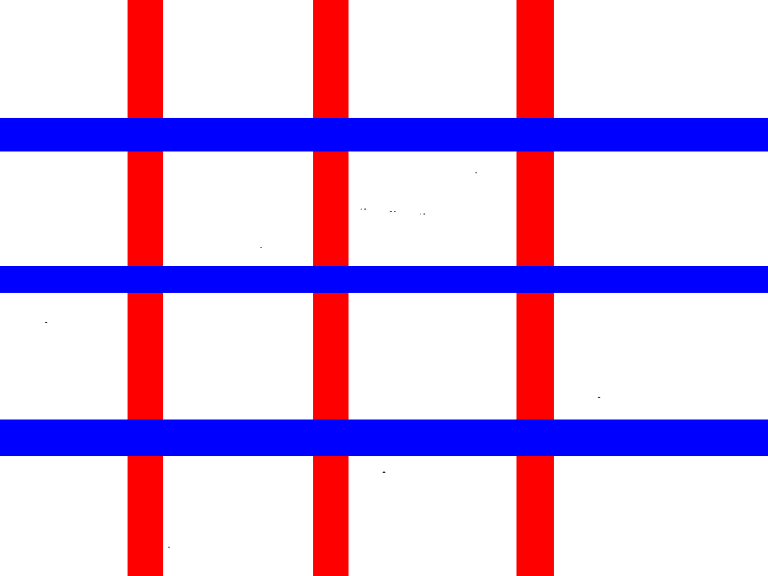
A WebGL 2 fragment shader for this pattern:

```glsl
#version 300 es
precision highp float;
// Uneven grid of three red uprights crossed by three blue bands, on white with a few dark specks.

uniform vec2 u_resolution;
out vec4 fragColor;

const vec3 WHITE = vec3(1.0);
const vec3 RED = vec3(1.0, 0.0, 0.0);
const vec3 BLUE = vec3(0.0, 0.0, 1.0);
const vec3 INK = vec3(0.15);

// Bar centres and half widths, as fractions of the canvas side they divide
const vec3 UPRIGHT_CENTRE = vec3(0.1892, 0.4307, 0.6969);
const vec3 UPRIGHT_HALF = vec3(0.0231, 0.0231, 0.0244);
const vec3 BAND_CENTRE = vec3(0.2400, 0.5148, 0.7661);
const vec3 BAND_HALF = vec3(0.0317, 0.0234, 0.0291);

float hash(float n) {
    return fract(sin(n * 12.9898) * 43758.547);
}

// Smooth coverage of a signed distance over one pixel
float coverage(float dist, float pixel) {
    return clamp(0.5 - dist / pixel, 0.0, 1.0);
}

// Union of three parallel bars along one axis
float bars(float t, vec3 centre, vec3 halfWidth, float pixel) {
    float mask = 0.0;
    for (int i = 0; i < 3; i++) {
        mask = max(mask, coverage(abs(t - centre[i]) - halfWidth[i], pixel));
    }
    return mask;
}

// Small flat fleck
float speck(vec2 offset, float radius, float pixel) {
    return coverage(length(offset * vec2(0.8, 1.3)) - radius, pixel);
}

// Loose specks falling down the sheet
float scatteredSpecks(vec2 uv, vec2 scale, float pixel) {
    float mask = 0.0;
    for (int i = 0; i < 6; i++) {
        float n = float(i);
        vec2 centre = vec2(fract(0.62 + 0.72 * n), 0.70 - 0.13 * n);
        float radius = mix(0.0008, 0.0020, hash(n + 1.0));
        mask = max(mask, speck((uv - centre) * scale, radius, pixel));
    }
    return mask;
}

// Short trail of paired specks beside the middle upright
float speckTrail(vec2 uv, vec2 scale, float pixel) {
    float mask = 0.0;
    for (int i = 0; i < 6; i++) {
        float pair = float(i / 2);
        float side = float(i % 2);
        vec2 centre = vec2(0.4705, 0.637) + pair * vec2(0.0385, -0.0043);
        centre.x += side * 0.005;
        float radius = mix(0.0007, 0.0014, hash(float(i) + 9.0));
        mask = max(mask, speck((uv - centre) * scale, radius, pixel));
    }
    return mask;
}

void main() {
    vec2 uv = gl_FragCoord.xy / u_resolution;
    vec2 pixel = 1.0 / u_resolution;
    vec2 scale = vec2(u_resolution.x / u_resolution.y, 1.0);

    // Specks lie under the bars; bands pass over uprights
    float dirt = max(scatteredSpecks(uv, scale, pixel.y), speckTrail(uv, scale, pixel.y));
    vec3 colour = mix(WHITE, INK, dirt);
    colour = mix(colour, RED, bars(uv.x, UPRIGHT_CENTRE, UPRIGHT_HALF, pixel.x));
    colour = mix(colour, BLUE, bars(uv.y, BAND_CENTRE, BAND_HALF, pixel.y));

    fragColor = vec4(colour, 1.0);
}
```
